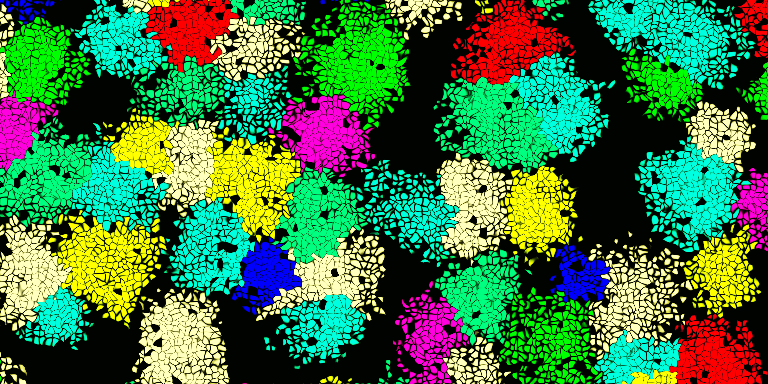
Write a Shadertoy shader that draws this texture.

```glsl
const float COLONY_SCALE = 5.1;   // colonies per canvas height
const float CELL_SCALE = 60.0;    // cells per canvas height

// Cyan, spring green, green, yellow, cream, magenta, red, blue
const vec3 CORE[8] = vec3[8](
    vec3(0.0, 1.0, 0.88), vec3(0.0, 1.0, 0.5), vec3(0.0, 1.0, 0.0), vec3(1.0, 1.0, 0.0),
    vec3(1.0, 1.0, 0.75), vec3(1.0, 0.0, 0.88), vec3(1.0, 0.0, 0.0), vec3(0.0, 0.0, 1.0));
const vec3 EDGE[8] = vec3[8](
    vec3(0.0, 0.85, 0.42), vec3(0.0, 0.75, 0.25), vec3(0.0, 0.7, 0.0), vec3(0.62, 0.8, 0.0),
    vec3(0.85, 0.85, 0.2), vec3(0.8, 0.0, 0.45), vec3(0.75, 0.0, 0.1), vec3(0.0, 0.0, 0.65));
const float SHARE_END[7] = float[7](0.22, 0.37, 0.45, 0.62, 0.81, 0.91, 0.96);

vec2 hash2(vec2 p) {
    return fract(sin(vec2(dot(p, vec2(127.1, 311.7)), dot(p, vec2(269.5, 183.3)))) * 43758.5453);
}

float noise(vec2 p) {
    vec2 i = floor(p), f = fract(p);
    f = f * f * (3.0 - 2.0 * f);
    float low = mix(hash2(i).x, hash2(i + vec2(1, 0)).x, f.x);
    float high = mix(hash2(i + vec2(0, 1)).x, hash2(i + vec2(1, 1)).x, f.x);
    return mix(low, high, f.y);
}

vec2 warp(vec2 p, float frequency, float amount) {
    vec2 q = p * frequency;
    return p + amount * (vec2(noise(q), noise(q + 37.2)) - 0.5);
}

// Owner of a point: depth inside the colony, colour key, looseness
vec3 colonyAt(vec2 p, float scale) {
    vec2 q = p * scale, base = floor(q);
    vec3 owner = vec3(-1.0, 0.0, 0.0);
    for (int y = -1; y <= 1; y++)
    for (int x = -1; x <= 1; x++) {
        vec2 id = base + vec2(x, y);
        vec2 traits = hash2(id + 71.3);
        if (traits.x > 0.8) continue;
        vec2 centre = id + 0.1 + 0.8 * hash2(id + 5.7);
        float radius = mix(0.52, 0.86, traits.y);
        float depth = 1.0 - length(q - centre) / radius;
        float key = fract(dot(id, vec2(0.7549, 0.5698)) + 0.13);
        if (depth > owner.x) owner = vec3(depth, key, hash2(id + 19.1).x);
    }
    return owner;
}

// Nearest elongated cell: its id and the distance to its border
vec3 cellAt(vec2 q) {
    vec2 base = floor(q), nearest = base;
    float first = 9.0, second = 9.0;
    for (int y = -1; y <= 1; y++)
    for (int x = -1; x <= 1; x++) {
        vec2 id = base + vec2(x, y);
        vec2 offset = q - id - 0.1 - 0.8 * hash2(id);
        float angle = 6.2832 * hash2(id + 3.3).y;
        vec2 axis = vec2(cos(angle), sin(angle));
        float d = length(vec2(0.8 * dot(offset, axis), 1.3 * dot(offset, vec2(-axis.y, axis.x))));
        if (d < first) {
            second = first;
            first = d;
            nearest = id;
        } else {
            second = min(second, d);
        }
    }
    return vec3(nearest, second - first);
}

int paletteIndex(float key) {
    int index = 0;
    for (int i = 0; i < 7; i++) index += key > SHARE_END[i] ? 1 : 0;
    return index;
}

void mainImage(out vec4 fragColor, in vec2 fragCoord) {
    vec2 p = fragCoord / iResolution.y;
    float soft = 0.7 * CELL_SCALE / iResolution.y;

    // Cells, each taking the colony found at its centre
    vec3 cell = cellAt(warp(p, 45.0, 0.012) * CELL_SCALE);
    vec2 chance = hash2(cell.xy + 11.9);
    vec2 centre = (cell.xy + 0.5) / CELL_SCALE + 0.02 * (chance - 0.5);
    centre = warp(warp(centre, 9.0, 0.07), 28.0, 0.04);
    vec3 colony = colonyAt(centre, COLONY_SCALE);

    // Gaps open towards the rim and in loose patches
    float loose = smoothstep(0.55, 1.0, colony.z);
    float rim = 1.0 - smoothstep(0.0, 0.5 + 0.4 * loose, colony.x);
    float patchy = smoothstep(0.45, 0.9, noise(p * 22.0));
    float gap = 0.02 + 0.2 * rim + 0.1 * patchy + 0.06 * loose;
    float present = step(0.0, colony.x) * step(0.02 + 0.22 * rim * rim, chance.x);
    float ink = present * smoothstep(gap - soft, gap + soft, cell.z);

    // Bright cores with deeper coloured outlines
    int index = paletteIndex(colony.y);
    float core = smoothstep(gap, gap + 0.3, cell.z + 0.12 * (1.0 - rim));
    vec3 colour = mix(EDGE[index], CORE[index], core);
    vec3 background = vec3(0.005, 0.012, 0.005);
    fragColor = vec4(mix(background, colour, ink), 1.0);
}
```
